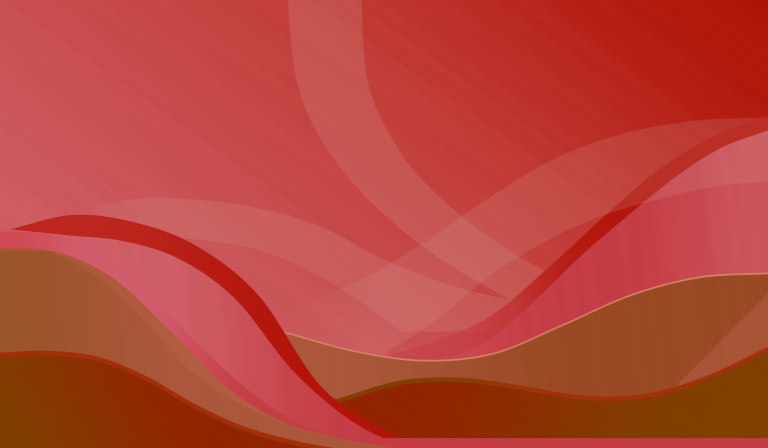
Give the GLSL for this background, as a WebGL 2 fragment shader.

```glsl
#version 300 es
precision highp float;
// Overlapping translucent ribbons and rolling waves in red, pink and brown.
uniform vec2 u_resolution;
out vec4 outColor;

#define VEIL vec3(0.82, 0.58, 0.56)
#define DEEP_RED vec3(0.69, 0.08, 0.03)
#define MID_RED vec3(0.755, 0.235, 0.215)
#define PALE_PINK vec3(0.81, 0.37, 0.40)
#define RIBBON_RED vec3(0.70, 0.08, 0.04)
#define ROSE vec3(0.77, 0.24, 0.27)
#define TAN vec3(0.67, 0.34, 0.23)
#define SIENNA vec3(0.60, 0.29, 0.14)
#define RUST vec3(0.57, 0.14, 0.0)
#define OLIVE vec3(0.50, 0.25, 0.0)
#define GRAIN 0.014

float hash(float n) { return fract(sin(n * 127.1) * 43758.5453); }

// Smooth one-dimensional noise, used for faint streaks
float streak(float s) {
    float f = fract(s);
    return mix(hash(floor(s)), hash(floor(s) + 1.0), f * f * (3.0 - 2.0 * f)) - 0.5;
}

// Catmull-Rom curve over eight evenly spaced heights between start and end
float curve(float x, float start, float end, vec4 a, vec4 b) {
    float k[8] = float[8](a.x, a.y, a.z, a.w, b.x, b.y, b.z, b.w);
    float t = clamp((x - start) / (end - start), 0.0, 1.0) * 7.0;
    int i = min(int(t), 6);
    float f = t - float(i);
    float p1 = k[i], p2 = k[i + 1];
    float p0 = i > 0 ? k[i - 1] : 2.0 * p1 - p2;
    float p3 = i < 6 ? k[i + 2] : 2.0 * p2 - p1;
    return p1 + 0.5 * f * (p2 - p0 + f * (2.0 * p0 - 5.0 * p1 + 4.0 * p2 - p3
         + f * (3.0 * (p1 - p2) + p3 - p0)));
}

// Antialiased coverage of the negative side of d
float inside(float d) { return clamp(0.5 - d / max(fwidth(d), 1e-5), 0.0, 1.0); }

void paint(inout vec3 color, vec3 layer, float alpha) { color = mix(color, layer, alpha); }

void main() {
    vec2 p = gl_FragCoord.xy / u_resolution;
    float x = p.x, y = p.y;
    float diagonal = streak(dot(p, vec2(58.0, 48.0))) + 0.6 * streak(dot(p, vec2(150.0, 124.0)));
    float upright = streak(x * 110.0 + y * 8.0);

    // Diagonal backdrop
    float ramp = 0.62 * x + 0.38 * y;
    vec3 color = mix(PALE_PINK, MID_RED, smoothstep(0.1, 0.72, ramp));
    paint(color, DEEP_RED, smoothstep(0.58, 1.0, ramp));
    color += GRAIN * diagonal;

    // Pale swell in the centre left
    float swellTop = curve(x, 0.098, 0.664, vec4(.529, .556, .554, .534), vec4(.491, .419, .365, .330));
    float swellLow = curve(x, 0.234, 0.521, vec4(.469, .462, .451, .430), vec4(.399, .361, .314, .260));
    float swell = inside(y - swellTop) * smoothstep(0.08, 0.2, x);
    paint(color, VEIL, swell * (0.05 + 0.18 * inside(swellLow - y)));

    // Veil falling from the top edge
    float veilLeft = curve(y, 1.0, 0.33, vec4(.375, .379, .388, .410), vec4(.447, .500, .570, .664));
    float veilRight = curve(y, 1.0, 0.33, vec4(.471, .473, .480, .503), vec4(.540, .598, .677, .781));
    paint(color, VEIL, 0.24 * inside(veilLeft - x) * inside(x - veilRight));

    // Rising red ribbon and the rose field beneath it
    float riseTop = curve(x, 0.501, 1.0, vec4(.204, .242, .300, .404), vec4(.516, .621, .695, .742));
    float riseLow = curve(x, 0.573, 1.0, vec4(.195, .238, .327, .428), vec4(.518, .603, .670, .709));
    vec3 riseColor = mix(ROSE, RIBBON_RED, smoothstep(0.58, 0.8, x));
    paint(color, riseColor, inside(y - riseTop) * mix(0.5, 0.95, smoothstep(0.5, 0.75, x)));
    vec3 field = mix(ROSE, PALE_PINK, 0.7 * smoothstep(0.82, 1.0, x) + 0.3 * smoothstep(0.72, 0.58, x));
    paint(color, field + GRAIN * upright, inside(y - riseLow));

    // Broad translucent arch across the right
    float archTop = curve(x, 0.358, 1.0, vec4(.305, .359, .446, .554), vec4(.648, .704, .731, .738));
    float archLow = curve(x, 0.495, 1.0, vec4(.204, .285, .386, .462), vec4(.518, .554, .583, .596));
    paint(color, VEIL, 0.2 * inside(y - archTop) * inside(archLow - y) * smoothstep(0.36, 0.52, x));

    // Tan hill with a bright rim and a lighter wedge
    float hill = curve(x, 0.375, 1.0, vec4(.256, .215, .195, .211), vec4(.274, .341, .381, .390));
    paint(color, vec3(0.83, 0.50, 0.40), inside(y - hill - 0.002));
    vec3 hillColor = mix(TAN, SIENNA, smoothstep(0.42, 0.76, x));
    paint(hillColor, TAN, 0.8 * inside(y - 0.159 - 1.72 * (x - 0.892)) * step(0.8, x));
    paint(color, hillColor + 0.5 * GRAIN * upright, inside(y - hill + 0.002));

    // Dark ground on the right
    float ground = curve(x, 0.440, 1.0, vec4(.110, .150, .157, .139), vec4(.117, .121, .161, .226));
    paint(color, mix(OLIVE, vec3(0.64, 0.19, 0.05), smoothstep(0.55, 0.72, x)), inside(y - ground));
    vec3 groundColor = mix(RUST, OLIVE, smoothstep(0.5, 0.95, x + 0.2 * (0.1 - y)));
    paint(color, groundColor + 0.5 * GRAIN * diagonal, inside(y - ground + 0.010));

    // Falling red ribbon on the left, then its pink lining
    float fallTop = curve(x, 0.013, 0.579, vec4(.488, .520, .504, .451), vec4(.341, .139, .043, -.005));
    float fallLow = curve(x, 0.013, 0.527, vec4(.488, .475, .462, .422), vec4(.332, .175, .065, -.002));
    vec3 fallColor = mix(vec3(0.74, 0.15, 0.12), RIBBON_RED, smoothstep(0.1, 0.4, x));
    paint(color, fallColor, inside(y - fallTop));
    vec3 lining = mix(PALE_PINK, ROSE, smoothstep(0.2, 0.46, x));
    paint(color, lining + GRAIN * upright, inside(y - fallLow));
    float strip = curve(x, 0.0, 0.443, vec4(.484, .478, .444, .354), vec4(.240, .139, .063, .022));
    vec3 stripColor = mix(vec3(0.81, 0.28, 0.32), vec3(0.82, 0.36, 0.42), smoothstep(0.0, 0.12, x));
    paint(color, mix(stripColor, ROSE, smoothstep(0.18, 0.34, x)), inside(y - strip));

    // Tan slope on the left with a soft inner fold
    float slope = curve(x, 0.0, 0.521, vec4(.446, .437, .377, .258), vec4(.132, .056, .020, -.003));
    float fold = curve(x, 0.065, 0.365, vec4(.439, .401, .348, .274), vec4(.191, .132, .090, .058));
    vec3 slopeColor = mix(vec3(0.61, 0.33, 0.17), TAN, smoothstep(0.0, 0.25, x));
    paint(color, slopeColor + vec3(0.03, 0.02, 0.02), inside(y - slope));
    paint(color, slopeColor + 0.5 * GRAIN * upright, inside(y - min(fold, slope)));

    // Dark ground on the left
    float bank = curve(x, 0.0, 0.443, vec4(.213, .217, .204, .161), vec4(.099, .049, .018, -.003));
    paint(color, vec3(0.63, 0.19, 0.04), inside(y - bank));
    vec3 bankColor = mix(OLIVE, RUST, smoothstep(-0.05, 0.28, x + 0.3 * (y - 0.1)));
    paint(color, bankColor + 0.5 * GRAIN * diagonal, inside(y - bank + 0.011));

    outColor = vec4(color, 1.0);
}
```
